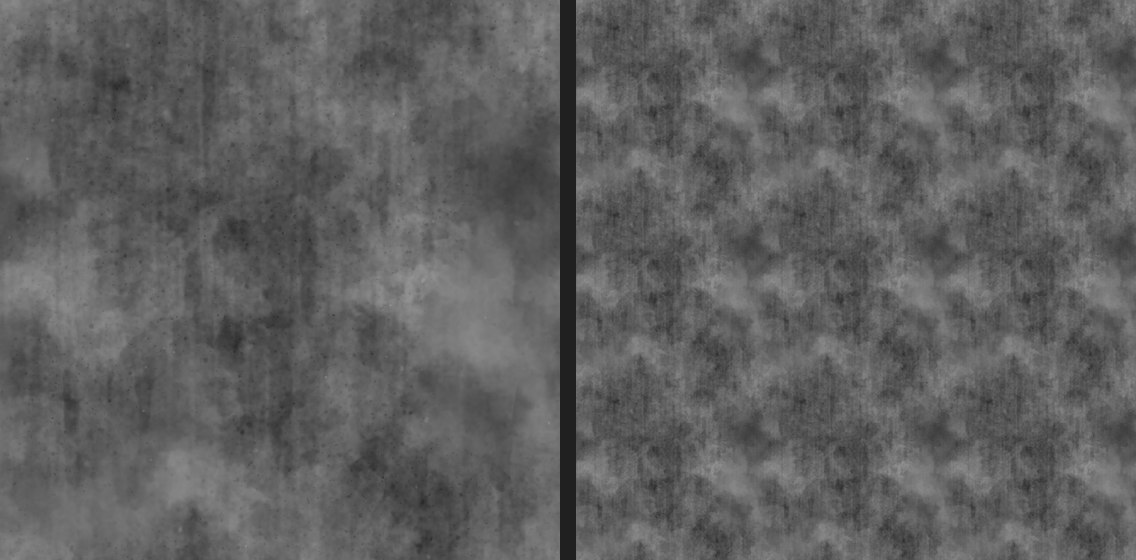
Left: one tile. Right: repeated 3 by 3.
Reproduce this texture procedurally as a Shadertoy shader.

```glsl
vec3 hash3(vec2 cell, float seed) {
    vec3 p = fract(vec3(cell.xyx + seed * 7.31) * vec3(0.1031, 0.1030, 0.0973));
    p += dot(p, p.yxz + 33.33);
    return fract((p.xxy + p.yzz) * p.zyx);
}

// Wrapping cellular noise: each jittered point spreads its own random tone
float blotch(vec2 uv, vec2 cells, float seed) {
    vec2 p = uv * cells, base = floor(p);
    float sum = 0.0, total = 1e-4;
    for (int y = -1; y <= 1; y++)
    for (int x = -1; x <= 1; x++) {
        vec2 cell = base + vec2(x, y);
        vec3 rnd = hash3(mod(cell, cells), seed);
        vec2 d = cell + 0.15 + 0.7 * rnd.xy - p;
        float weight = pow(max(0.0, 1.3 - dot(d, d)), 3.0);
        sum += weight * rnd.z;
        total += weight;
    }
    return sum / total;
}

// Wrapping scatter of small tilted ovals, a share of the cells filled
float specks(vec2 uv, float cells, float share, float seed) {
    vec2 p = uv * cells, base = floor(p);
    float cover = 0.0;
    for (int y = -1; y <= 1; y++)
    for (int x = -1; x <= 1; x++) {
        vec2 cell = base + vec2(x, y);
        vec2 id = mod(cell, vec2(cells));
        vec3 place = hash3(id, seed), look = hash3(id, seed + 1.7);
        float angle = 6.2832 * place.z;
        vec2 d = p - cell - place.xy;
        d = mat2(cos(angle), -sin(angle), sin(angle), cos(angle)) * d;
        d.x *= mix(0.5, 1.0, look.z);
        float radius = mix(0.1, 0.32, look.x * look.x);
        float oval = 1.0 - smoothstep(0.35, 1.0, length(d) / radius);
        cover = max(cover, oval * step(look.y, share) * mix(0.35, 1.0, look.z));
    }
    return cover;
}

void mainImage(out vec4 fragColor, in vec2 fragCoord) {
    vec2 uv = fragCoord / iResolution.xy;

    // Fine displacement frays the patch edges
    vec2 fray = vec2(blotch(uv, vec2(48.0), 1.0), blotch(uv, vec2(56.0), 2.0)) - 0.5;
    fray += 0.6 * (vec2(blotch(uv, vec2(130.0), 3.0), blotch(uv, vec2(140.0), 4.0)) - 0.5);
    vec2 warped = uv + 0.022 * fray;

    // Worn areas carry more grit than the smooth ones
    float worn = smoothstep(0.32, 0.68, blotch(warped, vec2(5.0), 5.0));

    // Clouded patches, from broad to fine
    float clouds = 0.0, amount = 1.0, cells = 5.0;
    for (int i = 0; i < 6; i++) {
        float grit = i < 3 ? 1.0 : mix(0.5, 1.4, worn);
        vec2 q = i < 4 ? warped : uv;
        clouds += amount * grit * (blotch(q, vec2(cells), 10.0 + float(i)) - 0.5);
        amount *= 0.66;
        cells = floor(cells * 2.0 + 1.0);
    }
    float grey = 0.382 + 0.2 * clouds;

    // Vertical streaks and a few dark drips
    float streak = blotch(uv, vec2(110.0, 9.0), 20.0) - 0.5;
    grey += 0.045 * streak * mix(0.4, 1.2, worn);
    float drip = blotch(uv + 0.004 * fray, vec2(36.0, 9.0), 21.0);
    grey -= 0.05 * smoothstep(0.68, 0.95, drip);

    // Dark pits and rare pale chips
    vec2 ragged = uv + 0.003 * fray;
    grey -= 0.07 * specks(ragged, 52.0, 0.25, 30.0) * mix(0.4, 1.0, worn);
    grey -= 0.06 * specks(ragged, 100.0, 0.4, 33.0) * mix(0.25, 1.0, worn);
    grey += 0.09 * specks(ragged, 44.0, 0.025, 36.0);

    fragColor = vec4(vec3(clamp(grey, 0.17, 0.6)), 1.0);
}
```
